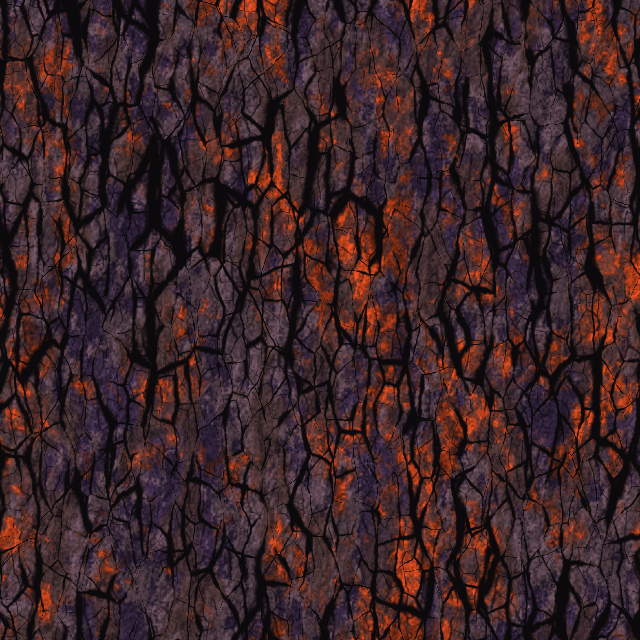
Reproduce this texture procedurally as a WebGL 2 fragment shader.

```glsl
#version 300 es
precision highp float;
// Weathered tree bark: upright plates split by dark, jagged crevices.
// Three layers of staggered cellular borders form the cracks; layered noise
// roughens them and spreads mauve, purple, brown, rust and ember tints.

#define PLATE_GRID vec2(17.0, 8.0)
#define SPLIT_GRID vec2(29.0, 13.0)
#define HAIR_GRID vec2(44.0, 27.0)
#define PLATE_GAP 0.0078
#define SPLIT_GAP 0.0038
#define HAIR_GAP 0.0013
#define WARP vec2(0.019, 0.022)
#define RUST_LEVEL 0.555
#define EMBER_LEVEL 0.675
#define RELIEF 1.5
#define GRAIN 0.40

uniform vec2 u_resolution;
out vec4 fragColor;

const vec3 CREVICE = vec3(0.045, 0.034, 0.042);
const vec3 MAUVE = vec3(0.335, 0.25, 0.29);
const vec3 PURPLE = vec3(0.22, 0.155, 0.265);
const vec3 BROWN = vec3(0.235, 0.158, 0.152);
const vec3 RUST = vec3(0.40, 0.195, 0.155);
const vec3 EMBER = vec3(0.68, 0.235, 0.10);

float hash21(vec2 p) {
  vec3 q = fract(p.xyx * 0.1031);
  q += dot(q, q.yzx + 33.33);
  return fract((q.x + q.y) * q.z);
}

// Cell centre: jittered, with every other column shifted along its length.
vec2 cellPoint(vec2 id) {
  vec2 jitter = vec2(hash21(id), hash21(id + vec2(57.0, 113.0))) - 0.5;
  float stagger = 0.5 * mod(id.x, 2.0) - 0.25;
  return id + 0.5 + vec2(0.75, 0.7) * jitter + vec2(0.0, stagger);
}

float valueNoise(vec2 p) {
  vec2 i = floor(p), f = fract(p);
  f = f * f * (3.0 - 2.0 * f);
  float low = mix(hash21(i), hash21(i + vec2(1, 0)), f.x);
  float high = mix(hash21(i + vec2(0, 1)), hash21(i + vec2(1, 1)), f.x);
  return mix(low, high, f.y);
}

float layeredNoise(vec2 p) {
  float sum = 0.0, amplitude = 0.516;
  for (int k = 0; k < 5; k++) {
    sum += amplitude * valueNoise(p);
    p = p * 2.03 + vec2(17.3, 9.1);
    amplitude *= 0.5;
  }
  return sum;
}

// Distance to the nearest cell border in canvas units, divided by how far
// that border gapes: upright borders open wide, level ones stay narrow.
float crackDistance(vec2 p, vec2 grid) {
  vec2 q = p * grid, home = floor(q), nearId = home, nearest = vec2(9.0);
  for (int y = -1; y <= 1; y++)
    for (int x = -1; x <= 1; x++) {
      vec2 id = home + vec2(x, y);
      vec2 r = cellPoint(id) - q;
      if (dot(r, r) < dot(nearest, nearest)) { nearest = r; nearId = id; }
    }
  float best = 1.0;
  for (int y = -2; y <= 2; y++)
    for (int x = -2; x <= 2; x++) {
      vec2 id = nearId + vec2(x, y);
      vec2 r = cellPoint(id) - q, gap = r - nearest;
      if (dot(gap, gap) < 1e-4) continue;
      vec2 n = normalize(gap), slope = n * grid;
      float steep = abs(slope.x) / length(slope);
      float opening = mix(0.12, 1.15, hash21(id + nearId)) * mix(0.45, 1.0, steep);
      best = min(best, dot(0.5 * (nearest + r), n) / (length(slope) * opening));
    }
  return best;
}

// 0 inside a crack, 1 on the plate.
float plateMask(float d, float gap) {
  float pixel = 1.0 / u_resolution.y;
  return smoothstep(0.4 * gap - 0.5 * pixel, 1.1 * gap + 0.5 * pixel, d);
}

void main() {
  vec2 uv = gl_FragCoord.xy / u_resolution.y;

  // Bent coordinates make the cracks ragged
  vec2 bend = vec2(layeredNoise(uv * vec2(24.0, 17.0)),
                   layeredNoise(uv * vec2(25.0, 14.0) + 41.0)) - 0.5;
  vec2 p = uv + WARP * bend + 3.0;

  // Surface fibres, relief lit from the upper left, and fine grain
  vec2 fibreAt = p * vec2(75.0, 40.0);
  float fibre = layeredNoise(fibreAt);
  float relief = fibre - layeredNoise(fibreAt + vec2(-0.16, 0.10));
  float grain = valueNoise(uv * 290.0) - 0.5;

  // Cracks of three sizes, gaping and closing along their length
  float rough = 0.005 * (fibre - 0.5) + 0.001 * grain;
  float spread = 0.2 + 1.6 * smoothstep(0.28, 0.72, layeredNoise(uv * vec2(26.0, 13.0) + 23.0));
  float plate = crackDistance(p, PLATE_GRID) + rough;
  float split = crackDistance(p + 7.0, SPLIT_GRID) + rough;
  float hair = plateMask(crackDistance(p + 13.0, HAIR_GRID) + 0.4 * rough, HAIR_GAP * spread);
  float height = plateMask(plate, PLATE_GAP * spread) * plateMask(split, SPLIT_GAP * spread);
  height *= mix(1.0, hair, 0.7);

  // Plate tints, browner beside the cracks
  float zone = layeredNoise(uv * vec2(5.0, 2.2) + 5.0);
  float tone = 0.5 * layeredNoise(uv * vec2(10.0, 6.0) + 71.0) + 0.5 * fibre;
  vec3 colour = mix(PURPLE, MAUVE, smoothstep(0.42, 0.54, tone + 0.08 * grain));
  float brownField = layeredNoise(p * vec2(24.0, 11.0) + 31.0);
  float shoulder = 1.0 - smoothstep(0.003, 0.012, min(plate, 1.6 * split));
  colour = mix(colour, BROWN, 0.8 * smoothstep(0.50, 0.66, brownField + 0.12 * shoulder));

  // Rust stains with glowing flecks
  float stain = 0.42 * zone + 0.58 * layeredNoise(p * vec2(30.0, 18.0) + 90.0);
  float fleck = 0.5 * (layeredNoise(p * vec2(110.0, 85.0)) - 0.5);
  colour = mix(colour, RUST, 0.9 * smoothstep(-0.03, 0.07, stain + 0.6 * fleck - RUST_LEVEL));
  colour = mix(colour, EMBER, smoothstep(-0.03, 0.05, stain + fleck - EMBER_LEVEL));

  // Shading, shallow hollows and crevices
  float light = 0.78 + 0.44 * fibre + RELIEF * relief + GRAIN * grain;
  light *= mix(0.78, 1.02, smoothstep(0.36, 0.52, brownField + 0.1 * grain));
  colour *= clamp(light, 0.4, 1.4);
  fragColor = vec4(mix(CREVICE, colour, height), 1.0);
}
```
